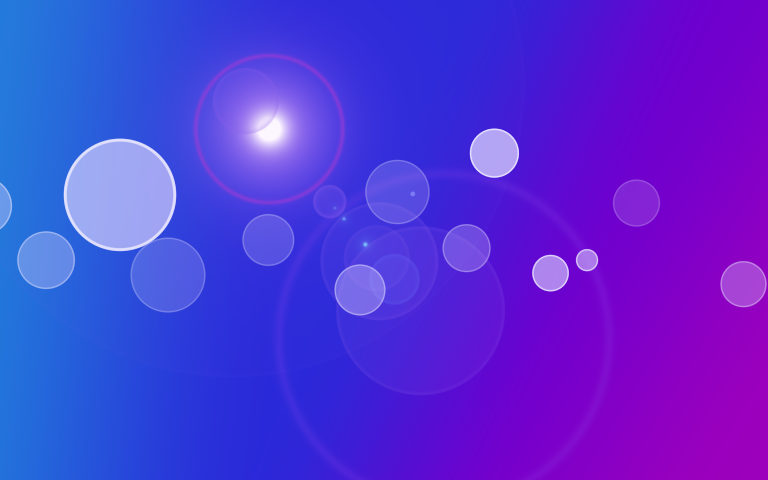
This background is drawn by a Shadertoy shader. Its source:

```glsl
// Translucent bokeh discs and a lens flare over a blue-to-magenta gradient.
// Diagonal smoothsteps tint the backdrop; flare ghosts are strung along one axis
// through the sun, and every disc is a filled circle with a brighter rim.

const vec3 PALE = vec3(0.86, 0.83, 1.0);
const vec3 LILAC = vec3(0.60, 0.36, 0.94);

// Antialiased coverage of a circle, given its signed distance
float inside(float d) {
    float px = 0.75 / iResolution.y;
    return 1.0 - smoothstep(-px, px, d);
}

// Soft line around distance zero
float softLine(float d, float width) {
    return exp(-d * d / (width * width));
}

// Blends a bokeh disc: xy = centre, z = radius, w = opacity
void addDisc(inout vec3 col, vec2 p, vec4 disc, float rimWidth) {
    float d = length(p - disc.xy) - disc.z;
    float rim = inside(abs(d + 0.5 * rimWidth) - 0.5 * rimWidth);
    col = mix(col, PALE, disc.w * inside(d));
    col = mix(col, vec3(0.93, 0.92, 1.0), rim * min(0.9, disc.w * 1.25));
}

vec3 backdrop(vec2 p) {
    float h = p.y - 0.5;
    vec3 col = mix(vec3(0.13, 0.50, 0.86), vec3(0.165, 0.16, 0.85),
                   smoothstep(-0.15, 0.62, p.x - 0.1 * h));
    col = mix(col, vec3(0.43, 0.0, 0.81), smoothstep(0.72, 1.3, p.x - 0.45 * h));
    return mix(col, vec3(0.61, 0.0, 0.74), smoothstep(1.15, 1.85, p.x - 0.6 * h));
}

void mainImage(out vec4 fragColor, in vec2 fragCoord) {
    vec2 p = (fragCoord - 0.5 * iResolution.xy) / iResolution.y + vec2(0.8, 0.5);
    vec2 sun = vec2(0.561, 0.731);
    vec2 axis = vec2(0.364, -0.437);
    vec3 col = backdrop(p);

    // Sun: wide lilac halo, thin ring and white core
    float d = length(p - sun);
    col = mix(col, LILAC, 0.72 * exp(-d * d / 0.016) + 0.12 * exp(-d * d / 0.07));
    col = mix(col, vec3(0.68, 0.20, 0.82), 0.5 * softLine(d - 0.153, 0.005));
    float core = 0.9 * exp(-d * d / 0.0014) + 0.6 * exp(-d / 0.05);
    col = mix(col, vec3(1.0, 0.98, 1.0), min(core, 1.0));

    // Flare ghosts: x = position on the axis, y = radius, z = opacity
    vec3 ghosts[7] = vec3[7](
        vec3(-0.212, 0.61, 0.025), vec3(-0.134, 0.069, 0.16),
        vec3(0.346, 0.035, 0.22), vec3(0.63, 0.123, 0.13),
        vec3(0.615, 0.069, 0.10), vec3(0.716, 0.053, 0.16),
        vec3(0.866, 0.176, 0.12));
    for (int i = 0; i < 7; i++) {
        vec3 g = ghosts[i];
        float edge = length(p - sun - g.x * axis) - g.y;
        vec3 tint = i == 5 ? vec3(0.40, 0.45, 0.98) : vec3(0.56, 0.37, 0.92);
        float rim = softLine(edge + 0.003, 0.004);
        col = mix(col, tint, g.z * inside(edge) * (1.0 + 0.8 * rim));
    }

    // Large faint ring at the end of the axis
    float ring = length(p - sun - axis) - 0.344;
    col = mix(col, vec3(0.55, 0.27, 0.92), 0.20 * softLine(ring, 0.011));

    // Bokeh discs in a loose band, then the large one with a thick rim
    vec4 discs[12] = vec4[12](
        vec4(-0.035, 0.571, 0.060, 0.38), vec4(0.096, 0.458, 0.060, 0.34),
        vec4(0.350, 0.427, 0.078, 0.20), vec4(0.559, 0.500, 0.054, 0.21),
        vec4(0.828, 0.600, 0.067, 0.20), vec4(0.750, 0.396, 0.053, 0.34),
        vec4(0.972, 0.483, 0.050, 0.26), vec4(1.030, 0.681, 0.051, 0.74),
        vec4(1.147, 0.431, 0.038, 0.62), vec4(1.223, 0.458, 0.023, 0.55),
        vec4(1.326, 0.577, 0.049, 0.17), vec4(1.549, 0.408, 0.048, 0.32));
    for (int i = 0; i < 12; i++) addDisc(col, p, discs[i], 0.0028);
    addDisc(col, p, vec4(0.250, 0.594, 0.117, 0.66), 0.006);

    // Sparkles on the axis, growing toward the middle
    for (int i = 0; i < 3; i++) {
        float k = float(i);
        float s = length(p - sun - axis * (0.376 + 0.052 * k + 0.035 * k * (k - 1.0)));
        float size = 0.002 + 0.001 * k;
        float glow = exp(-s * s / (size * size)) + 0.35 * exp(-s / (2.5 * size));
        col = mix(col, vec3(0.50, 0.78, 1.0), min(glow, 1.0) * (0.4 + 0.25 * k));
    }
    col = mix(col, vec3(0.55, 0.55, 0.98), 0.7 * inside(length(p - vec2(0.860, 0.596)) - 0.005));

    fragColor = vec4(col, 1.0);
}
```
